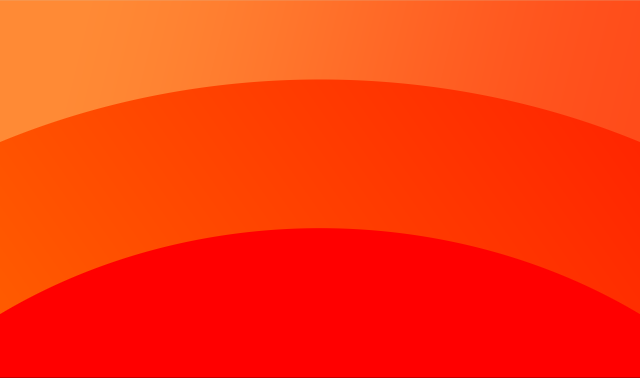
This background is drawn by a WebGL 1 fragment shader. Its source:

```glsl
precision highp float;
// Two broad sunrise domes, red inside orange, under a peach to coral sky.

uniform vec2 u_resolution;

#define ASPECT 0.5898          // height of the scene when its width is 1
#define CENTER vec2(0.5, -0.5024)
#define STRETCH 1.18           // width to height ratio of the domes
#define OUTER_HEIGHT 0.9682
#define INNER_HEIGHT 0.7362
#define SKY_LEFT vec3(1.0, 0.540, 0.207)
#define SKY_RIGHT vec3(1.0, 0.300, 0.103)
#define BAND_LEFT vec3(1.0, 0.355, 0.0)
#define BAND_RIGHT vec3(1.0, 0.148, 0.0)
#define CORE_RED vec3(1.0, 0.0, 0.0)
#define RIM 0.0009             // thickness of the faint top and bottom lines

// Coverage of an ellipse around the shared centre, with a one pixel edge.
float dome(vec2 p, float height, float pixel) {
    vec2 q = (p - CENTER) / vec2(STRETCH, 1.0);
    float r = length(q);
    float slope = length(q / vec2(STRETCH, 1.0)) / r;
    return clamp(0.5 - (r - height) / (slope * pixel), 0.0, 1.0);
}

// Linear ramp from 0 to 1 along a slanted axis.
float ramp(vec2 p, float slant, float start, float end) {
    return clamp((p.x + slant * p.y - start) / (end - start), 0.0, 1.0);
}

void main() {
    vec2 p = gl_FragCoord.xy / u_resolution * vec2(1.0, ASPECT);
    vec2 fromTop = vec2(p.x, ASPECT - p.y);
    float pixel = 1.0 / u_resolution.x;

    // Sky with softened ends
    float skyRamp = ramp(fromTop, 0.25, 0.14, 1.026);
    skyRamp = mix(skyRamp, smoothstep(0.0, 1.0, skyRamp), 0.5);
    vec3 color = mix(SKY_LEFT, SKY_RIGHT, skyRamp);

    // Orange dome, then the red one
    vec3 band = mix(BAND_LEFT, BAND_RIGHT, ramp(fromTop, -0.7, -0.337, 0.845));
    color = mix(color, band, dome(p, OUTER_HEIGHT, pixel));
    color = mix(color, CORE_RED, dome(p, INNER_HEIGHT, pixel));

    // Pale upper and dark lower hairlines
    float upper = clamp((RIM - fromTop.y) / pixel + 0.5, 0.0, 1.0);
    float lower = clamp((RIM - p.y) / pixel + 0.5, 0.0, 1.0);
    color = mix(color, vec3(0.85, 0.75, 0.65), 0.35 * upper);
    color *= 1.0 - 0.4 * lower;

    gl_FragColor = vec4(color, 1.0);
}
```
